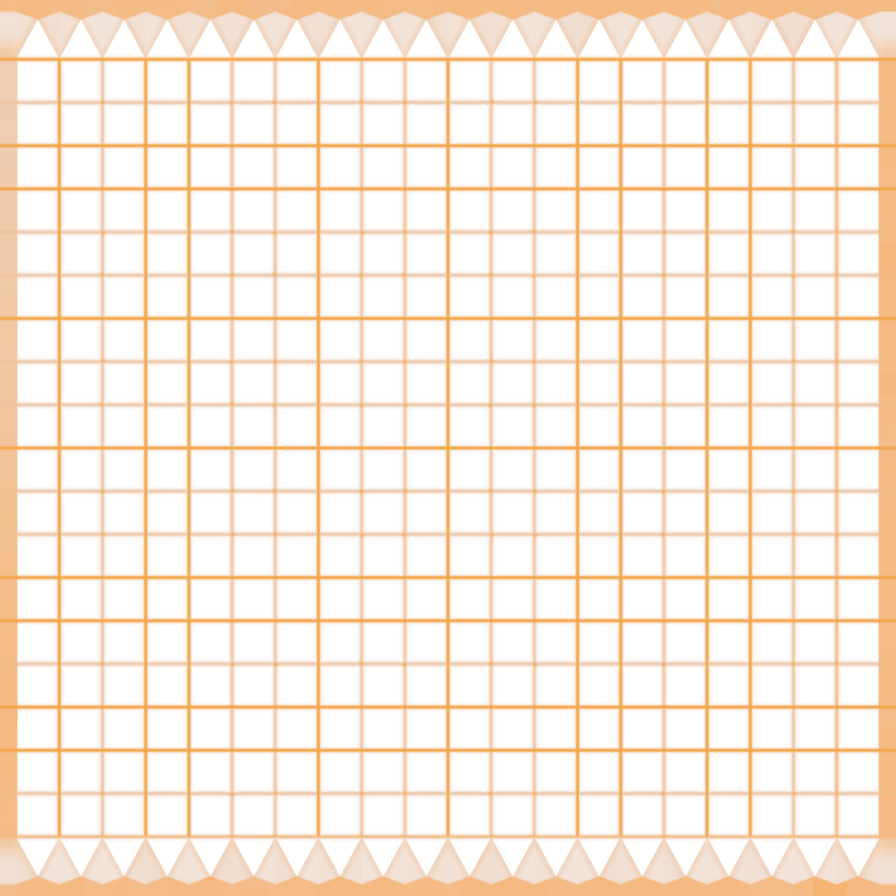
Write a Shadertoy shader that draws this pattern.

```glsl
// Orange ruled grid on white: 19 soft lines each way, some strong and some faint.
// Rows of faceted pale kites close the top and bottom, and tinted bands frame the
// sides. Lengths are in grid cells from the canvas centre, with y downwards.

#define CELL 0.0482          // cell size as a share of the canvas
#define LAST_LINE 9.0        // index of the outermost line
#define BAND_START 9.97      // side bands begin here
#define LINE_CORE 0.040      // falloff distance of the line itself
#define LINE_HALO 0.078      // falloff distance of its pale halo
#define KITE_SHOULDER 0.92   // height of the widest part of a kite
#define KITE_PEAK 1.11       // full height of a kite
#define ORANGE vec3(0.96, 0.73, 0.51)
#define VIVID vec3(0.98, 0.64, 0.27)
#define FAINT vec3(0.93, 0.76, 0.62)
#define CREAM vec3(0.95, 0.89, 0.85)
#define SAND vec3(0.94, 0.82, 0.73)

float hash(vec2 p) {
    p = fract(p * vec2(0.1031, 0.1137));
    p += dot(p, p.yx + 33.33);
    return fract((p.x + p.y) * p.x * 97.0);
}

// Smooth coverage, one where d is positive
float cover(float d, float aa) {
    return smoothstep(-aa, aa, d);
}

float bell(float d, float width) {
    return exp(-d * d / (width * width));
}

// One for a strong line, zero for a faint one
float lineStrength(float k) {
    if (k > LAST_LINE - 0.5) return 0.35;
    bool strong = mod(k + 30.0, 3.0) < 0.5 || k == 4.0 || abs(k) == 7.0;
    return strong ? 1.0 : 0.0;
}

// Soft line: a pale halo under a narrow coloured core
vec3 inkLine(vec3 base, float d, float strength) {
    vec3 halo = mix(vec3(1.0), CREAM, 0.85 * bell(d, LINE_HALO));
    vec3 tint = mix(FAINT, VIVID, strength);
    float ink = bell(d, LINE_CORE) * mix(0.82, 1.0, strength);
    base = min(base, halo);
    return mix(base, min(base, tint), ink);
}

// Frame tint with irregular patches, paler at the upper left and in the corners
vec3 bandColor(vec2 g) {
    float patchA = hash(floor(g * vec2(1.3, 1.7) + 40.0));
    float patchB = hash(floor((g + g.yx * 0.3) * 0.9 + 70.0));
    vec3 c = mix(ORANGE, FAINT, 0.45 * patchA * patchB);
    c = mix(c, VIVID, 0.4 * smoothstep(0.9, 1.0, patchA));
    float fade = 1.0 - smoothstep(-9.0, 8.0, g.y);
    float leftSide = step(g.x, -BAND_START) * step(abs(g.y), LAST_LINE);
    return mix(c, SAND, 0.85 * fade * leftSide);
}

// Pale kite: two facets, a darker rim and a dotted seam
vec3 kiteColor(float edge, float v, float side, vec2 id) {
    float rim = 1.0 - smoothstep(0.05, 0.12, edge);
    float seam = bell(edge - 0.11, 0.02);
    float dots = 0.5 + 0.5 * sin(v * 100.0);
    float wear = hash(id + 17.0);
    float facet = hash(id + vec2(5.0 * step(0.0, side), 29.0));
    vec3 c = mix(CREAM, SAND, 0.6 * rim + 0.25 * wear * wear + 0.2 * facet);
    return mix(c, FAINT, 0.4 * seam * dots);
}

void mainImage(out vec4 fragColor, in vec2 fragCoord) {
    vec2 g = (fragCoord / iResolution.xy - 0.5) / CELL;
    g.y = -g.y;
    float aa = 0.8 / (iResolution.y * CELL);
    vec3 band = bandColor(g);

    // White field and side bands
    vec3 col = mix(vec3(1.0), band, cover(abs(g.x) - BAND_START, aa));

    // Kite rows, with the corner kites stretched to the canvas edge
    float v = abs(g.y) - LAST_LINE;
    float k = clamp(floor(g.x + 0.5), -10.0, 10.0);
    float u = abs(g.x) > 10.0 ? 0.0 : abs(g.x - k);
    float edge = (0.5 * v / KITE_SHOULDER - u) * 0.88;
    float roof = KITE_PEAK - u * 2.0 * (KITE_PEAK - KITE_SHOULDER) - v;
    vec3 kite = kiteColor(edge, v, g.x - k, vec2(k, sign(g.y)));
    float corner = smoothstep(9.7, 10.2, abs(g.x));
    kite = mix(kite, ORANGE, 0.45 * corner * (1.0 - smoothstep(0.1, 0.7, v)));
    vec3 row = mix(vec3(1.0), kite, cover(edge, aa));
    row = mix(row, FAINT, 0.35 * bell(roof, 0.035));
    row = mix(band, row, cover(roof, aa));
    col = mix(col, row, cover(v, aa));

    // Vertical lines stop at the kites; horizontal lines cross the bands
    vec2 id = clamp(floor(g + 0.5), -LAST_LINE, LAST_LINE);
    vec2 d = abs(g - id);
    vec2 strength = vec2(lineStrength(id.x), lineStrength(id.y));
    vec3 ruled = inkLine(col, d.x, strength.x);
    col = mix(col, ruled, cover(-v, aa));
    col = inkLine(col, d.y, strength.y);

    // Small, slightly displaced dots where faint lines cross
    vec2 shift = vec2(hash(id + 31.0), hash(id + 53.0)) - 0.5;
    float dotInk = bell(length(g - id - 0.05 * shift), 0.05);
    dotInk *= (1.0 - max(strength.x, strength.y)) * cover(-v, aa);
    col = mix(col, VIVID, 0.6 * dotInk);

    fragColor = vec4(col, 1.0);
}
```
